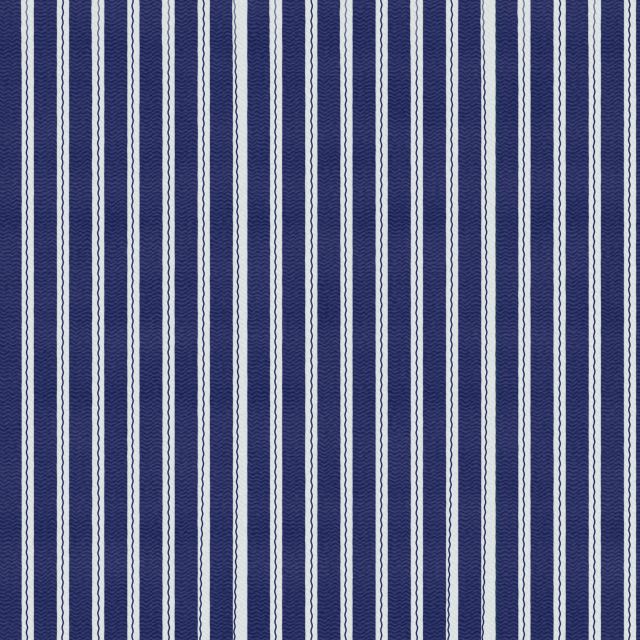
Write a Shadertoy shader that draws this texture.

```glsl
// Woven ticking cloth: navy ribbed bands between narrow white stripes, each
// split by a wavy navy thread. Stripes come in groups of seven, the last wider.
// Stripe distances give the layout; offset ribs and gradient noise give the weave.

const float TAU = 6.2831853;
const float GROUP_WIDTH = 0.388;
const float STRIPES_PER_GROUP = 7.0;
const float PITCH = 0.055;
const float FIRST_STRIPE = 0.0338;
const float HALF_GAP = 0.016;

const vec3 NAVY_DARK = vec3(0.11, 0.14, 0.335);
const vec3 NAVY_LIGHT = vec3(0.235, 0.255, 0.445);
const vec3 THREAD_NAVY = vec3(0.15, 0.17, 0.37);
const vec3 WHITE = vec3(0.865, 0.885, 0.885);
const vec3 FRAY_GREEN = vec3(0.12, 0.36, 0.30);

float hash(vec2 p) {
    vec3 q = fract(p.xyx * vec3(0.1031, 0.1030, 0.0973));
    q += dot(q, q.yzx + 33.33);
    return fract((q.x + q.y) * q.z);
}

float cornerSlope(vec2 cell, vec2 offset) {
    float angle = TAU * hash(cell);
    return dot(vec2(cos(angle), sin(angle)), offset);
}

// Gradient noise, roughly -0.7 to 0.7
float gradientNoise(vec2 p) {
    vec2 i = floor(p), f = fract(p);
    vec2 w = f * f * f * (f * (f * 6.0 - 15.0) + 10.0);
    vec2 e = vec2(1.0, 0.0);
    float low = mix(cornerSlope(i, f), cornerSlope(i + e, f - e), w.x);
    float high = mix(cornerSlope(i + e.yx, f - e.yx), cornerSlope(i + 1.0, f - 1.0), w.x);
    return mix(low, high, w.y);
}

// Coverage of a shape from its signed distance, negative inside
float coverage(float dist, float pixel) {
    return 1.0 - smoothstep(-0.75 * pixel, 0.75 * pixel, dist);
}

// Short crosswise ribs, staggered between neighbouring warp columns
vec3 navyWeave(vec2 uv, float across) {
    float column = across / 0.0075;
    float stagger = 0.25 * cos(0.5 * TAU * column);
    float bend = 0.5 * gradientNoise(uv * vec2(70.0, 45.0));
    float rib = 0.5 + 0.5 * sin(TAU * (uv.y * 160.0 + stagger + bend));
    float fleck = gradientNoise(uv * vec2(150.0, 330.0));
    float worn = gradientNoise(uv * vec2(9.0, 14.0) + 7.0);
    float band = gradientNoise(vec2(3.7, uv.y * 22.0));
    float tone = 0.16 + 0.66 * rib + 0.5 * fleck + 0.22 * worn + 0.3 * band;
    return mix(NAVY_DARK, NAVY_LIGHT, clamp(tone, -0.1, 1.25));
}

// Fine slanted twill with soft shading toward the selvedges
vec3 whiteWeave(vec2 uv, float edgeDist) {
    float twill = sin(TAU * (uv.y * 140.0 + uv.x * 110.0));
    float grain = gradientNoise(uv * vec2(200.0, 260.0));
    float rim = smoothstep(-0.003, 0.0, edgeDist);
    return WHITE + 0.012 * twill + 0.035 * grain - 0.05 * rim;
}

// Thread distance from the stripe's left edge, drifting along its length
float threadOffset(float index, float group, float y) {
    float base = 0.0080 + 0.0022 * hash(vec2(index, group + 5.0));
    float ends = (2.0 * y - 1.0) * (2.0 * y - 1.0);
    if (index > 5.5) base = mix(0.0080, 0.0025, ends);
    else if (index > 4.5) base -= 0.005 * smoothstep(0.35, 0.0, y);
    float wave = 0.0008 * sin(TAU * (y * 64.0 + hash(vec2(index, group))));
    return base + wave + 0.0008 * gradientNoise(vec2(index * 7.3, y * 30.0));
}

void mainImage(out vec4 fragColor, in vec2 fragCoord) {
    vec2 uv = fragCoord / iResolution.xy;
    float pixel = 1.0 / iResolution.x;

    // Locate the stripe within its group
    float shifted = uv.x - FIRST_STRIPE + HALF_GAP;
    float group = floor(shifted / GROUP_WIDTH);
    float local = shifted - group * GROUP_WIDTH;
    float index = min(floor(local / PITCH), STRIPES_PER_GROUP - 1.0);
    float across = local - index * PITCH - HALF_GAP;
    float isWide = step(5.5, index);

    // Slightly uneven stripe edges, looser near the top
    float id = index + group * STRIPES_PER_GROUP;
    float loose = smoothstep(0.85, 1.0, uv.y) * mod(index + 1.0, 2.0);
    float rough = gradientNoise(vec2(id * 5.7, uv.y * 75.0));
    float left = 0.0006 * rough * (1.0 + loose) - 0.001 * loose;
    float right = mix(0.0192, 0.0228, isWide)
        + 0.0005 * gradientNoise(vec2(id * 3.1 + 20.0, uv.y * 75.0));
    float stripeDist = max(left - across, across - right);

    // Bands and stripes
    vec3 color = navyWeave(uv, across);
    color = mix(color, whiteWeave(uv, stripeDist), coverage(stripeDist, pixel));

    // Dividing thread
    float threadDist = abs(across - threadOffset(index, group, uv.y)) - 0.0011;
    float threadFade = 1.0 - 0.45 * loose;
    color = mix(color, THREAD_NAVY, coverage(threadDist, pixel) * threadFade);

    // Green fray beside the second wide stripe
    float frayMask = isWide * step(0.5, group) * step(group, 1.5);
    float fray = coverage(abs(across - right - 0.0006) - 0.0007, pixel);
    float broken = 0.6 + 0.4 * sin(TAU * uv.y * 70.0);
    color = mix(color, FRAY_GREEN, fray * frayMask * broken);

    fragColor = vec4(clamp(color, 0.0, 1.0), 1.0);
}
```
